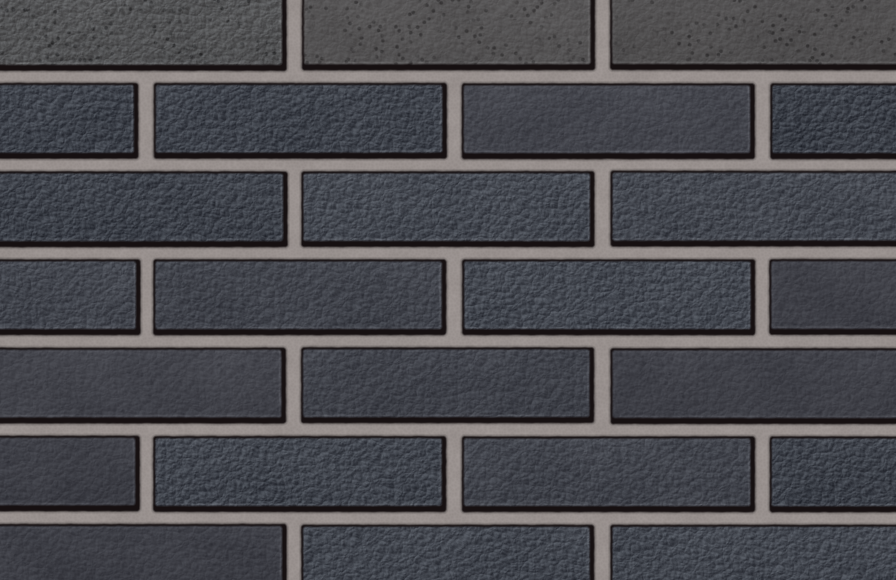
This texture is drawn by a Shadertoy shader. Its source:

```glsl
// Dark glazed brick wall in running bond with pale, warm mortar joints.
// Each brick is a rounded box: a dark shadow rim, a shifted lit face with a
// thin bevel, and a pebbled surface shaded from cellular noise.

#define BRICK_PITCH vec2(0.531, 0.1522)   // brick plus joint, in canvas heights
#define BRICK_HALF  vec2(0.2525, 0.0652)  // half size including shadow rim
#define FACE_HALF   vec2(0.2474, 0.0588)  // half size of the lit face
#define FACE_SHIFT  vec2(-0.0022, -0.0034)
#define FIRST_BED   0.1322                // first horizontal joint below the top
#define JOINT_EVEN  0.507                 // upright joint, even courses
#define JOINT_ODD   0.253                 // upright joint, odd courses
#define GRAIN_SCALE 82.0
#define GRAIN_GAIN  0.15
#define EDGE_WOBBLE 0.0006

const vec3 MORTAR = vec3(0.60, 0.57, 0.56);
const vec3 SHADOW = vec3(0.085, 0.062, 0.066);
const vec3 SLATE  = vec3(0.25, 0.26, 0.29);
const vec3 ASH    = vec3(0.315, 0.315, 0.32);

vec2 hash2(vec2 p) {
    vec3 q = fract(p.xyx * vec3(0.1031, 0.1030, 0.0973));
    q += dot(q, q.yzx + 33.33);
    return fract((q.xx + q.yz) * q.zy);
}

// Distance to the nearest scattered cell point
float cellular(vec2 p) {
    vec2 cell = floor(p), f = fract(p);
    float nearest = 2.0;
    for (int j = -1; j <= 1; j++)
        for (int i = -1; i <= 1; i++) {
            vec2 o = vec2(i, j);
            vec2 r = o + hash2(cell + o + 50.0) - f;
            nearest = min(nearest, dot(r, r));
        }
    return sqrt(nearest);
}

// Slow, cloudy variation in about -1..1
float layeredSines(vec2 p) {
    float sum = 0.0, amp = 0.5;
    for (int i = 0; i < 4; i++) {
        sum += amp * sin(p.x + 1.7 * sin(p.y)) * cos(p.y * 1.1 + sin(p.x * 0.7));
        p = mat2(1.5, 1.1, -1.1, 1.5) * p + 2.3;
        amp *= 0.6;
    }
    return sum;
}

float pebbleHeight(vec2 p) {
    return -cellular(p * GRAIN_SCALE) - 0.5 * cellular(p * GRAIN_SCALE * 2.1 + 17.0);
}

float roundedBox(vec2 p, vec2 halfSize, float radius) {
    vec2 d = abs(p) - halfSize + radius;
    return length(max(d, 0.0)) + min(max(d.x, d.y), 0.0) - radius;
}

vec3 brickFace(vec2 p, vec2 q, float faceDist, vec2 id) {
    vec2 rnd = hash2(id + 11.0);
    float topCourse = 1.0 - step(0.5, id.y);
    float rough = mix(0.5, 1.25, smoothstep(0.25, 0.75, rnd.x));

    // Base tone: per-brick shade and hue, cloudy patches, darker foot
    vec3 col = mix(SLATE, ASH, topCourse);
    col += (rnd.y - 0.5) * 0.035 + (rough - 0.9) * vec3(0.0, 0.015, 0.02);
    col += 0.018 * layeredSines(p * 22.0 + rnd * 9.0) - 0.18 * q.y;

    // Pebbled relief lit from the upper left
    vec2 s = p * vec2(0.9, 1.05) + 0.003 * layeredSines(p * 60.0);
    float relief = pebbleHeight(s) - pebbleHeight(s - vec2(0.0018, 0.0024));
    col += relief * rough * GRAIN_GAIN * vec3(0.95, 1.0, 1.02);

    // Dark pits, strongest on the ashen top course
    float pit = 1.0 - smoothstep(0.08, 0.28, cellular(p * 58.0 + 7.0));
    col -= pit * mix(0.025, 0.10, topCourse) * smoothstep(-0.3, 0.4, layeredSines(p * 35.0));

    // Worn bevel: a pale line just inside the lower and right edges
    float bevel = exp(-pow((faceDist + 0.0035) / 0.0020, 2.0));
    float side = max(smoothstep(0.045, 0.055, q.y), smoothstep(0.236, 0.244, q.x));
    float wear = 0.65 + 0.5 * layeredSines(p * 70.0);
    col += bevel * mix(0.025, 0.085, side) * wear;
    return col;
}

void mainImage(out vec4 fragColor, in vec2 fragCoord) {
    // Canvas heights, measured down from the top left
    vec2 p = fragCoord / iResolution.y;
    p.y = 1.0 - p.y;
    float soft = 0.0010 + 0.7 / iResolution.y;

    // Brick index and position relative to its centre
    float y = (p.y - FIRST_BED) / BRICK_PITCH.y + 1.0;
    float course = floor(y);
    float joint = mod(course, 2.0) < 0.5 ? JOINT_EVEN : JOINT_ODD;
    float x = (p.x - joint) / BRICK_PITCH.x;
    vec2 id = vec2(floor(x), course);
    vec2 q = (fract(vec2(x, y)) - 0.5) * BRICK_PITCH;

    // Slightly uneven placement and edges
    q += (hash2(id + 31.0) - 0.5) * vec2(0.004, 0.0016);
    vec2 w = q + EDGE_WOBBLE * vec2(layeredSines(p * 90.0), layeredSines(p.yx * 75.0));
    float brickDist = roundedBox(w, BRICK_HALF, 0.005);
    float faceDist = roundedBox(w - FACE_SHIFT, FACE_HALF, 0.005);

    // Mortar, shaded where it meets the bricks
    vec3 col = MORTAR + 0.018 * layeredSines(p * 45.0);
    col += 0.035 * (cellular(p * 190.0) - 0.5);
    col *= mix(0.76, 1.0, smoothstep(0.0, 0.0055, brickDist));

    // Shadow rim, then the lit face over it
    col = mix(col, SHADOW, 1.0 - smoothstep(-soft, soft, brickDist));
    vec3 face = brickFace(p, q, faceDist, id);
    col = mix(col, face, 1.0 - smoothstep(-soft * 1.3, soft, faceDist));

    fragColor = vec4(clamp(col, 0.0, 1.0), 1.0);
}
```
